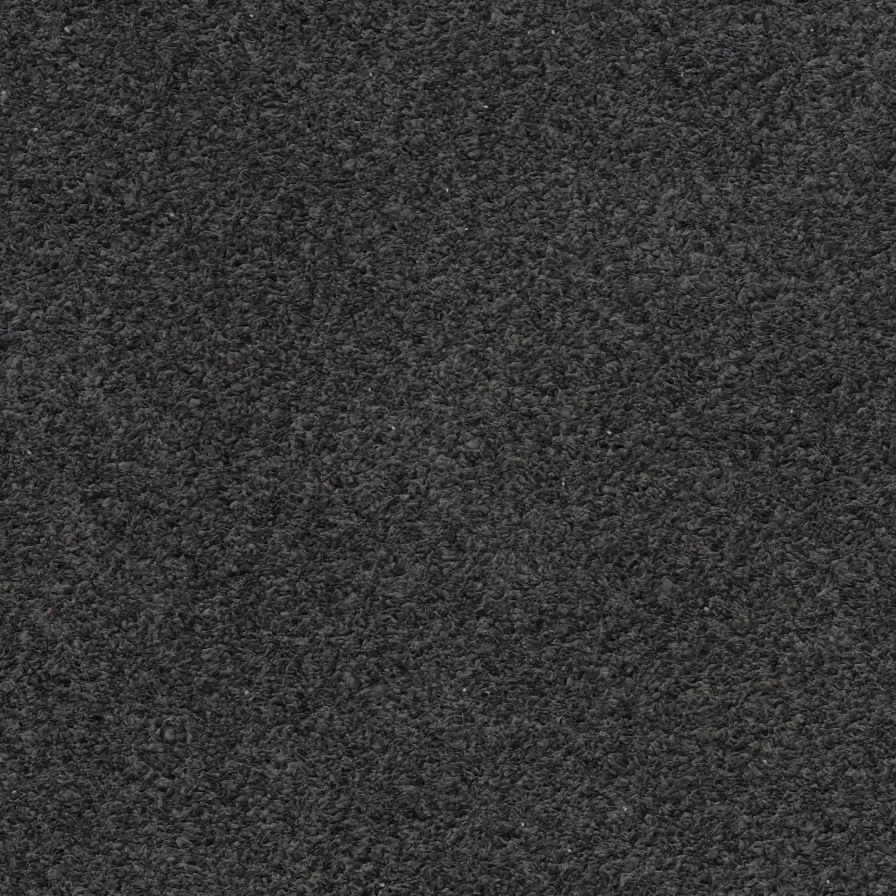
A WebGL 2 fragment shader for this texture:

```glsl
#version 300 es
precision highp float;
// Dark asphalt: three turned layers of jittered grains, from sand to small stones, each
// lit from above. Their sum drives an exponential tone curve, so glints stay rare and
// crevices deep; faint patches, slight tints and a few pale chips finish it.

uniform vec2 u_resolution;
out vec4 fragColor;

float hash(vec2 p) {
    return fract(sin(dot(p, vec2(127.1, 311.7))) * 43758.5453);
}

vec2 hash2(vec2 p) {
    return vec2(hash(p), hash(p + 57.3));
}

float valueNoise(vec2 p) {
    vec2 cell = floor(p), f = fract(p);
    f = f * f * (3.0 - 2.0 * f);
    return mix(mix(hash(cell), hash(cell + vec2(1, 0)), f.x),
               mix(hash(cell + vec2(0, 1)), hash(cell + vec2(1, 1)), f.x), f.y);
}

vec2 warp(vec2 p) {
    return vec2(valueNoise(p), valueNoise(p + 40.0)) - 0.5;
}

mat2 turn(float angle) {
    return mat2(cos(angle), sin(angle), -sin(angle), cos(angle));
}

// Soft-edged cells: x is brightness with relief, y is a tint, both centred on zero
vec2 grains(vec2 p, float angle, float relief) {
    p = turn(angle) * p;
    vec2 light = turn(angle) * vec2(-0.35, 0.94);
    vec2 cell = floor(p), total = vec2(0.0);
    float weightSum = 0.0;
    for (int j = -1; j <= 1; j++) {
        for (int i = -1; i <= 1; i++) {
            vec2 id = cell + vec2(i, j);
            vec2 d = p - id - hash2(id);
            float weight = exp(-12.0 * dot(d, d));
            float lit = relief * dot(d, light);
            total += weight * vec2(hash(id + 19.7) - 0.5 + lit, hash(id + 83.1) - 0.5);
            weightSum += weight;
        }
    }
    return total / weightSum;
}

// Sparse pale chips: x is coverage, y is a random value for their colour
vec2 chips(vec2 p) {
    vec2 id = floor(p);
    vec2 d = turn(6.2832 * hash(id + 5.9)) * (p - id - 0.2 - 0.6 * hash2(id));
    float radius = mix(0.05, 0.11, hash(id + 31.4));
    float shape = 1.0 - smoothstep(0.4 * radius, 1.4 * radius, length(d * vec2(0.75, 1.25)));
    return vec2(shape * step(0.975, hash(id + 71.2)), hash(id + 11.8));
}

void main() {
    vec2 uv = gl_FragCoord.xy / min(u_resolution.x, u_resolution.y);

    // Bend the grain rows and roughen the outlines
    vec2 p = uv + 0.008 * warp(uv * 31.0) + 0.004 * warp(uv * 140.0);
    p *= vec2(0.88, 1.12);

    vec2 sand = grains(p * 410.0, 0.6, 0.0);
    vec2 grit = grains(p * 235.0 + 7.0, 1.1, 0.7);
    vec2 stones = grains(p * 95.0 + 23.0, 0.35, 1.1);
    float patches = valueNoise(uv * 4.0 + 3.0) + valueNoise(uv * 12.0 + 9.0) - 1.0;

    // Tone, with the dark side stretched
    float level = 2.9 * sand.x + 2.4 * grit.x + 1.05 * stones.x + 0.35 * patches;
    level += 0.1 - 0.1 * level * level;
    float tone = 0.197 * exp(0.33 * level);

    // Faint warm and cool tints, with shadows leaning to violet
    float warmth = 0.05 * grit.y + 0.04 * stones.y + 0.04 * (valueNoise(uv * 5.0 + 60.0) - 0.5);
    vec3 color = tone * (1.0 + warmth * vec3(1.0, 0.2, -1.0));
    color.g -= 0.003 * (1.0 - smoothstep(0.1, 0.25, tone));

    // Chips, mostly grey-white and a few reddish
    vec2 chip = chips(uv * 45.0);
    vec3 chipColor = mix(vec3(0.66, 0.66, 0.63), vec3(0.48, 0.33, 0.29), step(0.85, chip.y));
    color = mix(color, chipColor * (1.0 + 0.5 * sand.x), 0.8 * chip.x);

    fragColor = vec4(clamp(color, 0.0, 1.0), 1.0);
}
```
